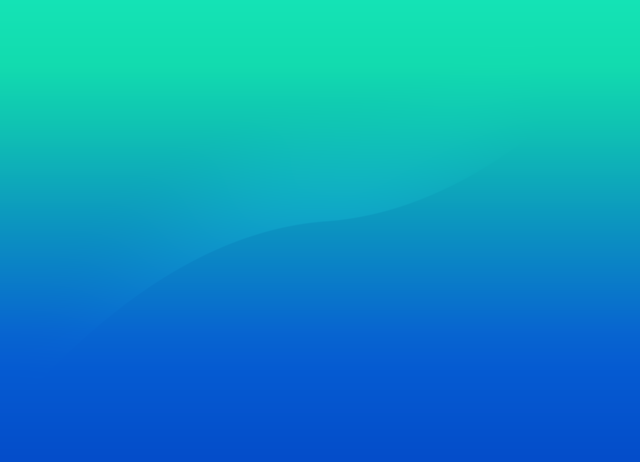
A WebGL 1 fragment shader for this background:

```glsl
precision highp float;
// Green to blue vertical gradient crossed by a faint, softly lit S-shaped wave.
uniform vec2 u_resolution;

// Blends toward the next colour stop between two heights.
vec3 blendStop(vec3 color, vec3 next, float low, float high, float y) {
    return mix(color, next, clamp((y - low) / (high - low), 0.0, 1.0));
}

vec3 backdrop(float y) {
    vec3 color = vec3(0.015, 0.30, 0.79);
    color = blendStop(color, vec3(0.020, 0.355, 0.82), 0.00, 0.20, y);
    color = blendStop(color, vec3(0.030, 0.395, 0.815), 0.20, 0.28, y);
    color = blendStop(color, vec3(0.045, 0.570, 0.755), 0.28, 0.50, y);
    color = blendStop(color, vec3(0.060, 0.765, 0.70), 0.50, 0.73, y);
    color = blendStop(color, vec3(0.070, 0.860, 0.685), 0.73, 0.86, y);
    return blendStop(color, vec3(0.080, 0.890, 0.71), 0.86, 1.00, y);
}

// Height of the wave: two parabolic arcs joined at the inflection.
float waveHeight(float x) {
    float d = x - 0.51;
    return 0.521 + 0.1 * d + 1.5 * d * abs(d);
}

void main() {
    vec2 uv = gl_FragCoord.xy / u_resolution;
    vec3 color = backdrop(uv.y);

    // Light resting on the wave, fading upward and toward both ends.
    float above = uv.y - waveHeight(uv.x);
    float pixel = 1.0 / u_resolution.y;
    float edge = smoothstep(-pixel, pixel, above);
    float ends = smoothstep(0.02, 0.48, uv.x) * (1.0 - smoothstep(0.52, 0.86, uv.x));
    float fade = 1.0 - smoothstep(0.0, 0.28, above);
    color += vec3(0.012, 0.05, 0.032) * edge * ends * fade;

    gl_FragColor = vec4(color, 1.0);
}
```
